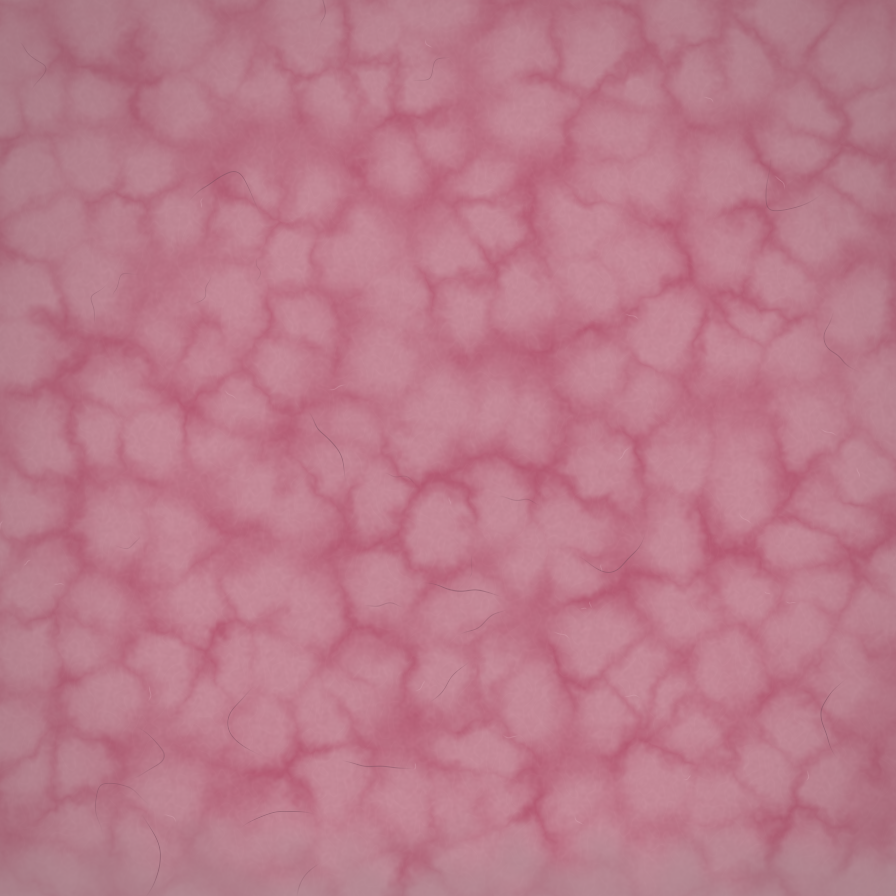
A WebGL 1 fragment shader for this texture:

```glsl
precision highp float;
// Soft pink fleece: rounded woolly tufts, broken deeper pink creases, fine fuzz and faint hairs.
uniform vec2 u_resolution;

vec2 hash2(vec2 p) {
  vec3 q = fract(p.xyx * vec3(0.1031, 0.1030, 0.0973));
  q += dot(q, q.yzx + 33.33);
  return fract((q.xx + q.yz) * q.zy);
}

// Gradient noise, roughly -0.7 to 0.7
float noise(vec2 p) {
  vec2 i = floor(p), f = fract(p);
  vec2 u = f * f * f * (f * (f * 6.0 - 15.0) + 10.0);
  vec2 e = vec2(0.0, 1.0);
  float a = dot(hash2(i) * 2.0 - 1.0, f);
  float b = dot(hash2(i + e.yx) * 2.0 - 1.0, f - e.yx);
  float c = dot(hash2(i + e.xy) * 2.0 - 1.0, f - e.xy);
  float d = dot(hash2(i + e.yy) * 2.0 - 1.0, f - e.yy);
  return mix(mix(a, b, u.x), mix(c, d, u.x), u.y);
}

vec2 noise2(vec2 p) {
  return vec2(noise(p), noise(p + 57.0));
}

float fbm(vec2 p) {
  float sum = 0.0, amp = 0.6;
  for (int i = 0; i < 4; i++) {
    sum += amp * noise(p);
    p = mat2(1.6, 1.2, -1.2, 1.6) * p + 7.3;
    amp *= 0.55;
  }
  return sum;
}

// x: distance to the nearest tuft centre, y: gap to the second nearest
vec2 tufts(vec2 p) {
  vec2 cell = floor(p);
  float near = 9.0, second = 9.0;
  for (int y = -1; y <= 1; y++) {
    for (int x = -1; x <= 1; x++) {
      vec2 id = cell + vec2(float(x), float(y));
      float d = length(id + 0.05 + 0.9 * hash2(id + 40.0) - p);
      second = min(second, max(near, d));
      near = min(near, d);
    }
  }
  return vec2(near, second - near);
}

// Coverage of one curved, wavy hair along the x axis
float hair(vec2 q, float len, float bend, float wave, float width) {
  float t = q.x / len;
  float curve = len * (bend * t * t + wave * sin(t * 5.0));
  float slope = 2.0 * bend * t + 5.0 * wave * cos(t * 5.0);
  float d = abs(q.y - curve) / sqrt(1.0 + slope * slope);
  float soft = 0.7 / u_resolution.y;
  return (1.0 - smoothstep(width - soft, width + soft, d)) * (1.0 - smoothstep(0.4, 1.0, abs(t)));
}

vec2 turn(vec2 q, float a) {
  return vec2(cos(a) * q.x + sin(a) * q.y, cos(a) * q.y - sin(a) * q.x);
}

void main() {
  vec2 uv = gl_FragCoord.xy / u_resolution.y;
  vec2 screen = gl_FragCoord.xy / u_resolution;

  // Ragged round tufts; creases show only in patches
  vec2 warp = 0.03 * noise2(uv * 6.0 + 3.0) + 0.022 * noise2(uv * 19.0 + 17.0)
            + 0.011 * noise2(uv * 48.0 + 35.0) + 0.006 * noise2(uv * 110.0);
  vec2 tuft = tufts((uv + warp) * 13.0);
  float crease = 1.0 - smoothstep(-0.1, 0.42, tuft.y);
  float hollow = smoothstep(0.18, 0.8, tuft.x);
  float open = smoothstep(-0.3, 0.35, noise(uv * 8.0 + 23.0) + 0.6 * noise(uv * 21.0 + 70.0));
  float height = 1.08 - 0.72 * crease * open - 0.62 * hollow;
  height += 0.4 * fbm(uv * 9.0 + 5.0) + 0.26 * fbm(uv * 34.0);

  // Fuzz: fine grain and thin matted fibres
  vec2 tangle = uv + 0.012 * noise2(uv * 40.0);
  float fibre = 1.0 - smoothstep(0.0, 0.12, abs(noise(tangle * vec2(85.0, 60.0) + 11.0)));
  float grain = noise(uv * 210.0) + 0.6 * noise(uv * 120.0 + 9.0);

  vec3 color = mix(vec3(0.715, 0.375, 0.468), vec3(0.767, 0.523, 0.584), clamp(height, -0.1, 1.08));
  color += 0.017 * grain + 0.008 * (fibre - 0.3);

  // Light falls off to a greyer pink at the borders
  vec2 away = abs(screen - vec2(0.52, 0.43)) / vec2(0.53, 0.62);
  float border = smoothstep(0.55, 1.4, length(away));
  color = mix(color, color * 0.6 + vec3(0.235, 0.19, 0.2), border);
  color *= 1.0 - 0.05 * border;
  float hem = 1.0 - smoothstep(0.0, 0.09, screen.y + 0.05 * noise(uv * 20.0));
  color = mix(color, vec3(0.67, 0.54, 0.57), 0.5 * hem);

  // Faint dark stray hairs, a few curled
  for (int i = 0; i < 28; i++) {
    float n = float(i);
    vec2 a = hash2(vec2(n, 3.7)), b = hash2(vec2(n, 19.2));
    vec2 q = turn(uv - a, b.x * 6.283);
    q += 0.006 * noise2(uv * 30.0 + n);
    float bend = (a.x - 0.5) * (i < 9 ? 4.0 : 1.4);
    float ink = hair(q, 0.012 + 0.04 * b.y, bend, 0.16 * a.y, 0.0005);
    color = mix(color, vec3(0.47, 0.29, 0.36), ink * (0.15 + 0.4 * b.y));
  }

  // Short pale fibres catching the light
  for (int i = 0; i < 30; i++) {
    vec2 a = hash2(vec2(float(i), 71.3)), b = hash2(vec2(float(i), 88.1));
    float glint = hair(turn(uv - a, b.x * 6.283), 0.004 + 0.008 * b.y, a.y - 0.5, 0.05, 0.0005);
    color = mix(color, vec3(0.86, 0.67, 0.72), 0.35 * glint);
  }

  gl_FragColor = vec4(color, 1.0);
}
```
